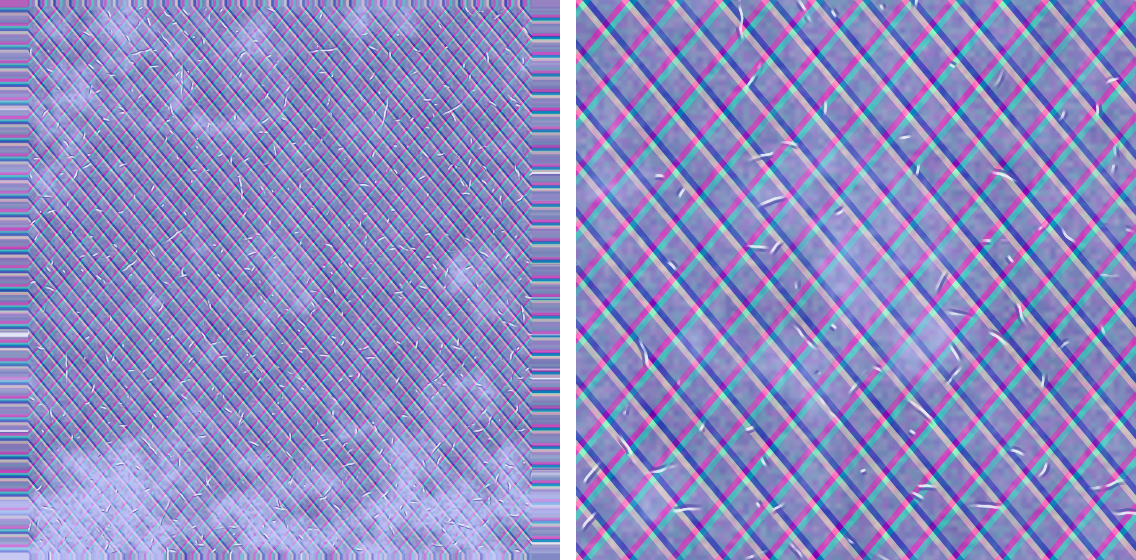
Left: the whole. Right: its middle third, enlarged.
A WebGL 2 fragment shader for this texture map:

```glsl
#version 300 es
precision highp float;
// Worn diamond lattice in the tints of a surface-slope map.
// Two families of grooves tint a flat base; pale wear and short scratches lie on top.
// Clamped coordinates smear the outermost texels into striped margins.
uniform vec2 u_resolution;
out vec4 outColor;

const vec2 REPEATS = vec2(32.44, 29.44);
const vec2 MARGIN = vec2(0.0495, 0.0104);
const float BAND = 0.17;

const vec3 FLAT_TONE = vec3(0.52, 0.54, 0.75);
const vec3 SAND = vec3(0.76, 0.70, 0.75);
const vec3 INDIGO = vec3(0.31, 0.33, 0.73);
const vec3 TEAL = vec3(0.34, 0.72, 0.76);
const vec3 MAGENTA = vec3(0.75, 0.33, 0.74);
const vec3 WEAR_TONE = vec3(0.71, 0.72, 0.93);
const vec3 SCRATCH_LIT = vec3(0.93, 0.94, 0.98);
const vec3 SCRATCH_DARK = vec3(0.34, 0.32, 0.67);

float hash(vec2 p) {
  vec3 q = fract(vec3(p.xyx) * 0.1031);
  q += dot(q, q.yzx + 33.33);
  return fract((q.x + q.y) * q.z);
}

float noise(vec2 p) {
  vec2 i = floor(p), f = fract(p);
  f = f * f * (3.0 - 2.0 * f);
  float low = mix(hash(i), hash(i + vec2(1, 0)), f.x);
  float high = mix(hash(i + vec2(0, 1)), hash(i + vec2(1, 1)), f.x);
  return mix(low, high, f.y);
}

float fbm(vec2 p) {
  float sum = 0.0, gain = 0.5;
  for (int i = 0; i < 5; i++) {
    sum += gain * noise(p);
    p = mat2(1.6, 1.2, -1.2, 1.6) * p + 7.3;
    gain *= 0.5;
  }
  return sum;
}

// Coverage of a repeating band centred at phase c
float band(float t, float c, float width, float aa) {
  float d = abs(fract(t - c + 0.5) - 0.5) - 0.5 * width;
  return 1.0 - smoothstep(-0.5 * aa, 0.5 * aa, d);
}

// x: lit side, y: shaded side of scattered, broken scratches
vec2 scratches(vec2 p, float density, float chance, float seed, float pixel) {
  vec2 cell = floor(p * density), cover = vec2(0.0);
  for (int j = -1; j <= 1; j++)
    for (int i = -1; i <= 1; i++) {
      vec2 id = cell + vec2(i, j) + seed;
      if (hash(id + 3.7) > chance) continue;
      vec2 centre = cell + vec2(i, j) + vec2(hash(id), hash(id + 19.1));
      float angle = 6.2832 * hash(id + 41.3);
      vec2 dir = vec2(cos(angle), sin(angle));
      vec2 d = p - centre / density;
      float reach = (0.08 + 0.42 * hash(id + 57.9)) / density;
      float along = dot(d, dir);
      float side = dot(d, vec2(-dir.y, dir.x));
      side += 0.0022 * (noise(vec2(along * 140.0 + 50.0, id.x)) - 0.5);
      float taper = 1.0 - smoothstep(0.3 * reach, reach, abs(along));
      taper *= smoothstep(0.15, 0.55, noise(p * 170.0 + seed));
      vec2 dist = abs(vec2(side, side + 0.002)) - 0.0005;
      cover = max(cover, taper * (1.0 - smoothstep(vec2(0.0), vec2(pixel), dist)));
    }
  return cover;
}

void main() {
  vec2 uv = gl_FragCoord.xy / u_resolution;
  vec2 p = clamp(uv, MARGIN, 1.0 - MARGIN);
  vec2 q = (p - MARGIN) / (1.0 - 2.0 * MARGIN);
  float pixel = 1.0 / min(u_resolution.x, u_resolution.y);

  // Lattice phases: falling and rising diagonals
  vec2 g = q * REPEATS;
  float falling = g.x + g.y;
  float rising = g.y - g.x - REPEATS.y;
  float aa = length(REPEATS / (1.0 - 2.0 * MARGIN)) * pixel;

  // Rough slopes, mottling and a faint tilt across each tile
  vec2 rough = vec2(noise(p * 290.0), noise(p * 290.0 + 71.0)) - 0.5;
  float blotch = fbm(p * 34.0 + 11.0) - 0.48;
  vec3 col = FLAT_TONE + vec3(0.15 * rough, 0.04 * rough.x) + 0.12 * blotch;
  col += vec3(0.06, -0.05, 0.0) * (fract(falling) - 0.5);

  // Each groove has two opposed walls; crossings add their tints
  float strength = 0.85 + 0.35 * noise(p * 60.0);
  vec3 walls = (SAND - FLAT_TONE) * band(falling, 0.0, BAND, aa);
  walls += (INDIGO - FLAT_TONE) * band(falling, BAND, BAND, aa);
  walls += (TEAL - FLAT_TONE) * band(rising, -BAND, BAND, aa);
  walls += (MAGENTA - FLAT_TONE) * band(rising, 0.0, BAND, aa);
  col += walls * strength;

  // Cloudy wear, heaviest along the bottom and toward the upper left
  float cloud = 0.7 * fbm(p * 6.0 + 31.0) + 0.6 * (fbm(p * 22.0) - 0.3);
  cloud += 0.22 * (1.0 - smoothstep(0.02, 0.36, p.y));
  cloud += 0.18 * (1.0 - smoothstep(0.03, 0.26, distance(p, vec2(0.1, 0.78))));
  cloud += 0.12 * (1.0 - smoothstep(0.0, 0.3, distance(p, vec2(0.1, 0.1))));
  float wear = smoothstep(0.48, 0.9, cloud);
  float speckle = 0.4 + 1.2 * noise(p * 200.0);
  col = mix(col, WEAR_TONE, clamp(0.6 * wear * speckle, 0.0, 0.75));
  col += 0.08 * wear - 0.01;

  // Long and short scratches
  vec2 marks = scratches(p, 13.0, 0.3, 5.0, pixel);
  marks = max(marks, scratches(p, 36.0, 0.45, 90.0, pixel));
  col = mix(col, SCRATCH_DARK, 0.75 * marks.y);
  col = mix(col, SCRATCH_LIT, 0.9 * marks.x);

  outColor = vec4(clamp(col, 0.0, 1.0), 1.0);
}
```
